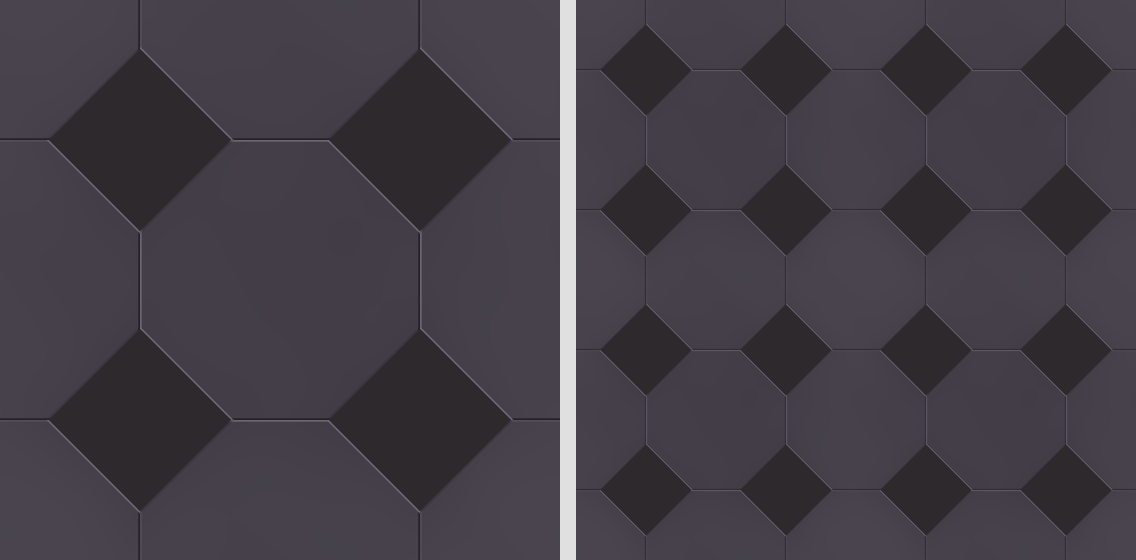
Left, the tile; right, the same tile 2 across and 2 down.
Reproduce this pattern procedurally as a Shadertoy shader.

```glsl
// Octagon-and-diamond floor: dark diamonds sit where four slate octagons meet.
// Each repeat is a folded diamond distance plus two straight joints; thin
// highlight and shadow lines bevel the edges, wrapped sines vary the glaze.

#define REPEATS 2.0
#define DIAMOND_RADIUS 0.3255
#define LINE_WIDTH 0.006
#define TONE_DRIFT 0.014
#define MOTTLE 0.004
#define EDGE_SHADE 0.012
#define SLATE vec3(0.273, 0.253, 0.291)
#define DIAMOND vec3(0.177, 0.159, 0.176)
#define GROOVE vec3(0.130, 0.120, 0.130)
#define HIGHLIGHT vec3(0.450, 0.412, 0.475)

const float TAU = 6.2831853;

// Antialiased coverage of a line centred on distance zero.
float lineMask(float d, float pixel) {
    return clamp(0.5 + (0.5 * LINE_WIDTH - abs(d)) / pixel, 0.0, 1.0);
}

// Layered sines with whole frequencies, so the noise wraps at the canvas edge.
float wrappedNoise(vec2 uv) {
    vec2 a = TAU * uv;
    float n = sin(2.0 * a.x + a.y + 1.3 * sin(a.y));
    n += 0.6 * sin(3.0 * a.y - 2.0 * a.x + 1.7 * sin(2.0 * a.x));
    n += 0.4 * sin(5.0 * a.x + 4.0 * a.y + 2.0);
    return 0.5 * n;
}

// Octagon glaze: darker mid-canvas, slightly shaded beside the diamonds.
vec3 slateGlaze(vec2 uv, float edge) {
    float drift = 0.5 * (cos(TAU * uv.x) + cos(TAU * uv.y));
    float shade = EDGE_SHADE * exp(-max(edge, 0.0) / 0.08);
    vec3 glaze = SLATE + TONE_DRIFT * drift - shade;
    return glaze + MOTTLE * wrappedNoise(uv) * vec3(0.5, 1.0, 0.6);
}

void mainImage(out vec4 fragColor, in vec2 fragCoord) {
    vec2 uv = fragCoord / iResolution.xy;
    float pixel = REPEATS / min(iResolution.x, iResolution.y);
    vec2 p = fract(uv * REPEATS) - 0.5;

    float edge = (abs(p.x) + abs(p.y) - DIAMOND_RADIUS) * 0.70711;
    float outside = smoothstep(-0.5 * pixel, 0.5 * pixel, edge);
    vec3 color = slateGlaze(uv, edge);

    // Straight joints: a groove with a lit lip to the right or below.
    float halfLine = 0.5 * LINE_WIDTH;
    vec2 lit = 0.3 + 0.6 * (0.5 - 0.5 * cos(TAU * uv.yx));
    float groove = max(lineMask(p.x + halfLine, pixel),
                       lineMask(p.y - halfLine, pixel));
    float lip = max(lit.x * lineMask(p.x - halfLine, pixel),
                    lit.y * lineMask(p.y + halfLine, pixel));
    color = mix(color, GROOVE, 0.9 * groove);
    color = mix(color, HIGHLIGHT, lip);

    // Diamond rim: lit on one diagonal pair of sides, shadowed on the other.
    float rim = lineMask(edge - halfLine, pixel);
    float litSide = smoothstep(-0.0005, 0.0005, p.x * p.y);
    vec3 rimColor = mix(GROOVE, HIGHLIGHT, litSide);
    color = mix(color, rimColor, rim * mix(0.25, 0.95, litSide));

    color = mix(DIAMOND, color, outside);
    fragColor = vec4(color, 1.0);
}
```
